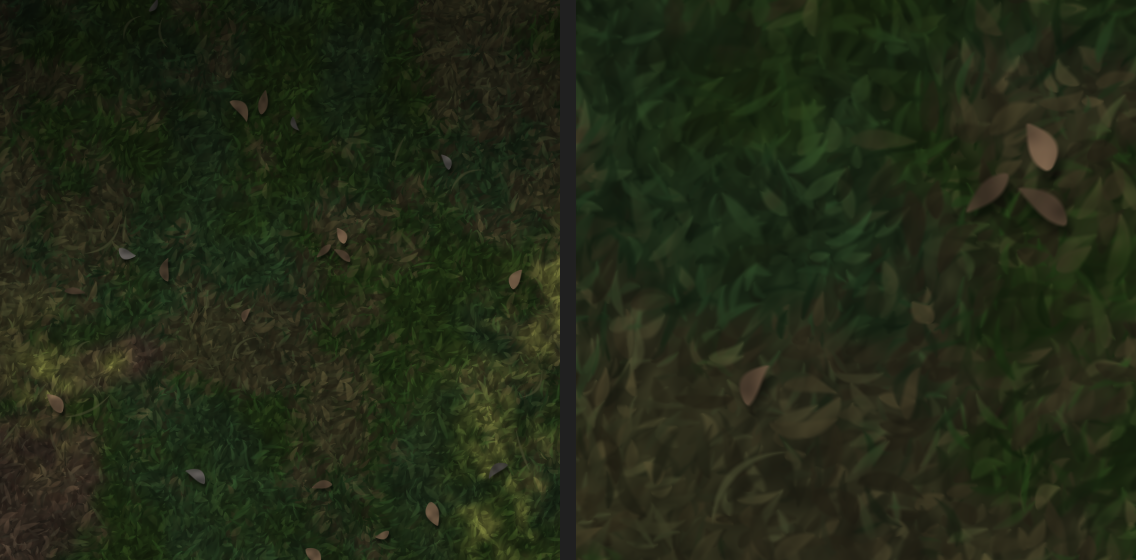
Left: the whole. Right: its middle third, enlarged.
A Shadertoy shader for this texture:

```glsl
const vec3 GRASS_GREEN = vec3(0.125, 0.190, 0.072);
const vec3 COOL_GREEN = vec3(0.125, 0.190, 0.105);
const vec3 DRY_BROWN = vec3(0.205, 0.190, 0.125);
const vec3 BARE_SOIL = vec3(0.200, 0.165, 0.130);
const vec3 SUN_TINT = vec3(0.390, 0.400, 0.190);
const vec3 LEAF_TAN = vec3(0.440, 0.350, 0.270);
const vec3 LEAF_GREY = vec3(0.390, 0.370, 0.360);
const vec3 STEM_COLOR = vec3(0.290, 0.300, 0.190);
const float SOFTNESS = 0.0017;
const float BLADE_LEAN = 1.05;
const float BLADE_SPREAD = 2.5;
const int BLADE_LAYERS = 6;
const int LEAF_COUNT = 20;
const int STEM_COUNT = 12;

vec3 hash3(vec2 p) {
    vec3 q = fract(p.xyx * vec3(0.1031, 0.1030, 0.0973));
    q += dot(q, q.yxz + 33.33);
    return fract((q.xxy + q.yzz) * q.zyx);
}

float noise(vec2 p) {
    vec2 i = floor(p), f = fract(p);
    f = f * f * (3.0 - 2.0 * f);
    float low = mix(hash3(i).x, hash3(i + vec2(1, 0)).x, f.x);
    float high = mix(hash3(i + vec2(0, 1)).x, hash3(i + vec2(1, 1)).x, f.x);
    return mix(low, high, f.y);
}

float fbm(vec2 p) {
    float sum = 0.0, weight = 0.5;
    for (int i = 0; i < 4; i++) {
        sum += weight * noise(p);
        p = mat2(1.6, 1.2, -1.2, 1.6) * p + 7.3;
        weight *= 0.5;
    }
    return sum / 0.9375;
}

vec2 rotate(vec2 p, float angle) {
    float c = cos(angle), s = sin(angle);
    return vec2(c * p.x + s * p.y, c * p.y - s * p.x);
}

// Coverage of a bent, pointed blade lying along x
float blade(vec2 p, float halfLength, float halfWidth, float bend, float soft) {
    float t = p.x / halfLength;
    float width = halfWidth * (1.0 - t * t) * (1.0 - 0.35 * t);
    float dist = abs(p.y - bend * halfLength * t * t) - width;
    return smoothstep(soft, -soft, dist) * smoothstep(1.0, 0.85, abs(t));
}

float spot(vec2 p, vec2 center, vec2 radius) {
    vec2 d = (p - center) / radius;
    return exp(-dot(d, d));
}

// Overlapping blades: x is brightness, y is a hue shift
vec2 turf(vec2 uv) {
    vec2 look = vec2(0.62 + 0.35 * noise(uv * 70.0), 0.0);
    for (int layer = 0; layer < BLADE_LAYERS; layer++) {
        float k = float(layer);
        float cells = 58.0 - 5.0 * k;
        vec2 q = rotate(uv, 0.7 * k) * cells + 100.0 + 37.0 * k;
        for (int n = 0; n < 9; n++) {
            vec2 cell = floor(q) + vec2(n % 3 - 1, n / 3 - 1);
            vec3 place = hash3(cell + 11.0 * k);
            vec3 form = hash3(cell + 11.0 * k + 300.5);
            float angle = BLADE_LEAN - 0.7 * k + (place.z - 0.5) * BLADE_SPREAD;
            vec2 p = rotate(q - cell - 0.2 - 0.6 * place.xy, angle);
            float cover = blade(p, mix(0.32, 0.75, form.x), mix(0.08, 0.20, form.y),
                                (form.z - 0.5) * 0.7, SOFTNESS * cells);
            float tone = 0.58 + 0.85 * pow(fract(form.z * 7.0 + place.x), 1.6);
            tone *= 0.92 + 0.16 * smoothstep(-0.5, 0.5, p.x);
            look = mix(look, vec2(tone, form.y - 0.5), 0.68 * cover);
        }
    }
    return look;
}

void mainImage(out vec4 fragColor, in vec2 fragCoord) {
    vec2 uv = fragCoord / iResolution.xy;
    vec2 warped = uv + 0.012 * (vec2(noise(uv * 24.0), noise(uv * 24.0 + 50.0)) - 0.5);
    float broad = fbm(uv * 5.0 + 3.0);
    float clump = fbm(uv * 15.0 + 20.0);

    // Ground cover: green turf, dry thatch and bare soil
    vec2 look = turf(warped);
    vec3 color = mix(GRASS_GREEN, COOL_GREEN, smoothstep(0.35, 0.7, fbm(uv * 8.0 + 60.0)));
    float edges = spot(uv, vec2(0.0, 0.4), vec2(0.2, 0.45)) + spot(uv, vec2(1.0, 0.6), vec2(0.15, 0.4));
    float dry = 0.55 * broad + 0.45 * clump + 0.16 * edges
              + 0.17 * spot(uv, vec2(0.43, 0.37), vec2(0.12, 0.08)) + 0.2 * look.y;
    color = mix(color, DRY_BROWN, 0.85 * smoothstep(0.48, 0.68, dry));
    float soil = spot(uv, vec2(0.04, 0.12), vec2(0.16, 0.2)) + 0.7 * spot(uv, vec2(0.22, 0.36), vec2(0.09, 0.06));
    color = mix(color, BARE_SOIL, smoothstep(0.25, 0.75, soil + 0.7 * (clump - 0.5)));
    color.r *= 1.0 + 0.2 * look.y;

    // Shade overhead and ragged pools of sunlight
    float shade = mix(1.0, 0.68, smoothstep(0.45, 1.0, uv.y + 0.2 * (broad - 0.5)));
    shade *= 1.0 - 0.25 * spot(uv, vec2(0.0, 1.0), vec2(0.35, 0.3));
    shade *= 0.82 + 0.4 * clump;
    float sun = spot(uv, vec2(0.08, 0.31), vec2(0.06, 0.12)) + 0.8 * spot(uv, vec2(0.2, 0.355), vec2(0.03, 0.035))
              + 0.9 * spot(uv, vec2(1.0, 0.47), vec2(0.07, 0.12)) + 0.7 * spot(uv, vec2(0.9, 0.24), vec2(0.10, 0.18))
              + 0.7 * spot(uv, vec2(0.88, 0.07), vec2(0.08, 0.09));
    sun *= smoothstep(0.25, 0.7, 0.6 * clump + 0.4 * noise(uv * 45.0));
    color = mix(color, SUN_TINT, min(sun, 0.85));
    float grain = 0.88 + 0.24 * noise(rotate(warped, BLADE_LEAN) * vec2(90.0, 190.0));
    color *= look.x * shade * grain;

    // Thin dry stems
    for (int i = 0; i < STEM_COUNT; i++) {
        vec3 place = hash3(vec2(i, 71)), form = hash3(vec2(i, 97));
        vec2 p = rotate(uv - place.xy, 1.2 + 1.6 * (place.z - 0.5));
        float cover = blade(p, mix(0.02, 0.05, form.x), 0.0022, form.y - 0.5, SOFTNESS);
        color = mix(color, STEM_COLOR * shade, 0.6 * cover);
    }

    // Fallen leaves with a soft shadow below
    for (int i = 0; i < LEAF_COUNT; i++) {
        vec3 place = hash3(vec2(i, 13)), form = hash3(vec2(i, 41));
        vec2 p = uv - vec2(pow(place.x, 0.7), place.y);
        float angle = 6.283 * place.z, size = mix(0.013, 0.026, form.x);
        float bend = 0.8 * (form.y - 0.5), width = size * mix(0.28, 0.5, form.z);
        float shadow = blade(rotate(p + vec2(-0.003, 0.006), angle), size, width, bend, 0.005);
        float cover = blade(rotate(p, angle), size, width, bend, SOFTNESS);
        vec3 leaf = mix(LEAF_TAN, LEAF_GREY, step(0.72, form.y)) * mix(0.6, 1.05, form.z);
        leaf *= 0.7 + 0.5 * noise(uv * 85.0);
        color = mix(color * (1.0 - 0.45 * shadow), leaf * mix(shade, 1.0, 0.4), 0.85 * cover);
    }
    fragColor = vec4(color, 1.0);
}
```
